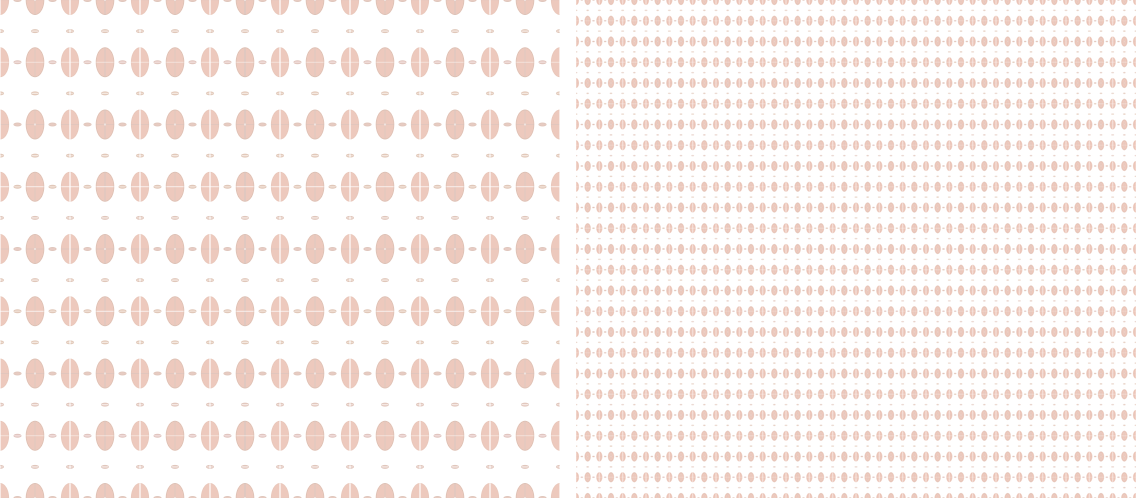
Left, the tile; right, the same tile 3 across and 3 down.
Write a Shadertoy shader that draws this pattern.

```glsl
#define GRID vec2(16.0, 8.0)
#define OVAL vec2(0.260, 0.428)
#define BEAD vec2(0.115, 0.056)
#define SLIT 0.017
#define BAND 0.030
#define PAPER vec3(1.0)
#define BLUSH vec3(0.93, 0.79, 0.74)
#define DUSK vec3(0.89, 0.80, 0.77)
#define RIM vec3(0.82, 0.73, 0.68)

float hash(vec2 p) {
    return fract(sin(dot(p, vec2(12.99, 78.23))) * 437.58);
}

// Approximate signed distance to an axis-aligned ellipse
float ellipse(vec2 p, vec2 r) {
    p = abs(p) + 1e-4;
    float k = length(p / r);
    return k * (k - 1.0) / length(p / (r * r));
}

// Coverage of a shape from its distance, smoothed over one pixel
float cover(float d, float px) {
    return clamp(0.5 - d / px, 0.0, 1.0);
}

// Coverage of a stripe, kept correct when thinner than a pixel
float stripe(float x, float halfWidth, float px) {
    float hi = min(x + 0.5 * px, halfWidth);
    float lo = max(x - 0.5 * px, -halfWidth);
    return clamp((hi - lo) / px, 0.0, 1.0);
}

void mainImage(out vec4 fragColor, in vec2 fragCoord) {
    // One unit is a column width
    float px = GRID.x / iResolution.x;
    vec2 pitch = vec2(1.0, iResolution.y * px / GRID.y);
    vec2 p = fragCoord / iResolution.xy * GRID;
    vec3 color = PAPER;

    // Large ovals on the lattice points
    vec2 id = round(p);
    vec2 q = (p - id) * pitch;
    id = mod(id, GRID);
    vec2 odd = mod(id, 2.0);
    float d = ellipse(q, OVAL + vec2(0.006 * odd.x, 0.0));
    vec3 fill = BLUSH;

    // Cross lines: white slits or dusky bands by column and row parity
    float bandTone = 0.45 + 0.45 * hash(vec2(id.x, 3.0));
    float band = stripe(q.x, BAND, px) * bandTone;
    fill = mix(fill, DUSK * 0.98, band * odd.x);
    float rowTone = mix(0.45, 0.9, 0.5 - 0.5 * cos(6.2832 * id.y / GRID.y));
    float across = stripe(q.y, SLIT * 0.7, px) * rowTone;
    fill = mix(fill, mix(DUSK * 0.96, PAPER, odd.y), across);
    fill = mix(fill, PAPER, stripe(q.x, SLIT, px) * (1.0 - odd.x));
    float hub = cover(length(q) - 0.03, px);
    fill = mix(fill, PAPER, 0.5 * hub * odd.x * (1.0 - odd.y));

    // Fine outline, stronger on the odd columns
    float rim = stripe(d + 0.012, 0.012, px);
    fill = mix(fill, RIM, rim * mix(0.18, 0.6, odd.x));
    color = mix(color, fill, cover(d, px));

    // Small beads: i = 0 between columns, i = 1 between rows
    for (int i = 0; i < 2; i++) {
        vec2 shift = i == 0 ? vec2(0.5, 0.0) : vec2(0.0, 0.5);
        vec2 cell = round(p - shift);
        vec2 b = (p - shift - cell) * pitch;
        cell = mod(cell, GRID);
        vec2 parity = mod(cell, 2.0);
        float e = ellipse(b, BEAD);
        float tint = hash(vec2(cell.y, float(i) + 5.0)) - 0.5;
        vec3 bead = mix(BLUSH, DUSK, 0.65) + tint * vec3(0.0, -0.02, 0.05);
        float glint = i == 0 ? 0.35 * parity.y : 0.3 + 0.25 * parity.x;
        bead = mix(bead, PAPER, stripe(b.y, SLIT, px) * glint);
        if (i == 1) {
            bead = mix(bead, PAPER, stripe(b.x, SLIT, px) * (1.0 - parity.x));
        }
        bead = mix(bead, RIM, stripe(e + 0.01, 0.01, px) * 0.5);
        color = mix(color, bead, cover(e, px));
    }

    fragColor = vec4(color, 1.0);
}
```
